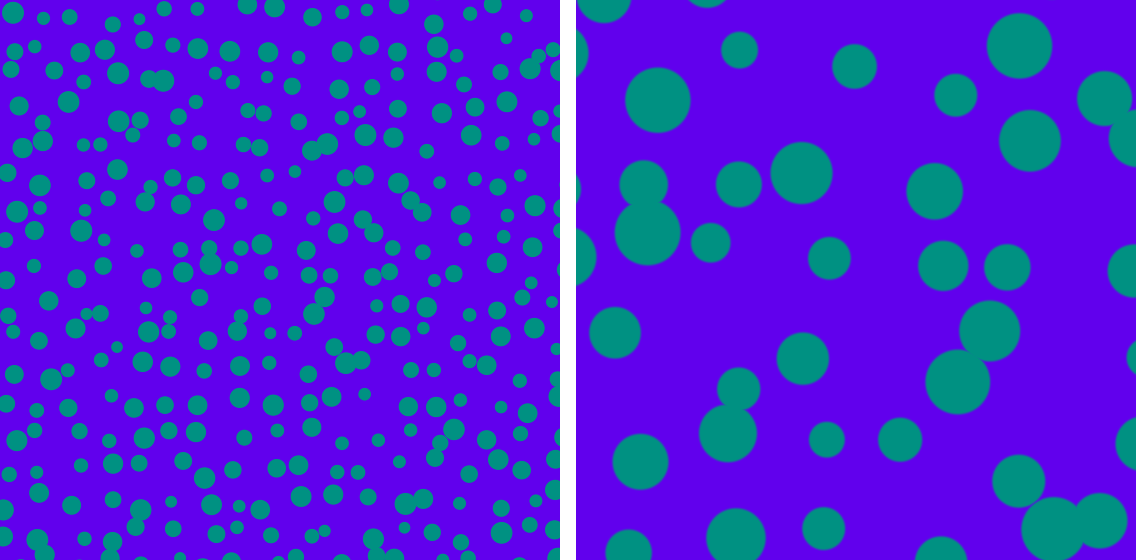
Left, the full canvas; right, a detail of the centre.
A WebGL 2 fragment shader for this pattern:

```glsl
#version 300 es
precision highp float;
// Teal dots of varied size, scattered on a jittered grid over flat violet.

uniform vec2 u_resolution;
out vec4 fragColor;

// Integer mixing hash: three values in 0..1 per cell and seed.
vec3 hash3(ivec2 cell, uint seed) {
    uvec3 v = uvec3(uvec2(cell + 1024), seed) * 1664525u + 1013904223u;
    v.x += v.y * v.z;
    v.y += v.z * v.x;
    v.z += v.x * v.y;
    v ^= v >> 16u;
    v.x += v.y * v.z;
    v.y += v.z * v.x;
    v.z += v.x * v.y;
    return vec3(v >> 8u) / 16777216.0;
}

// Signed distance to the nearest dot, in cell units.
float dotDistance(vec2 p) {
    ivec2 home = ivec2(floor(p));
    float nearest = 10.0;
    for (int y = -1; y <= 1; y++) {
        for (int x = -1; x <= 1; x++) {
            ivec2 cell = home + ivec2(x, y);
            vec3 rnd = hash3(cell, 7u);
            vec2 center = vec2(cell) + 0.5 + 0.68 * (rnd.xy - 0.5);
            float radius = mix(0.18, 0.34, rnd.z);
            nearest = min(nearest, length(p - center) - radius);
        }
    }
    return nearest;
}

void main() {
    float side = min(u_resolution.x, u_resolution.y);
    vec2 uv = gl_FragCoord.xy / side;

    // Grid of cells, shifted so that dots are cut by the canvas border.
    float cellsAcross = 17.3;
    float d = dotDistance(uv * cellsAcross + vec2(0.14, 0.66)) / cellsAcross;

    // Crisp edge, never thinner than about a pixel.
    float soft = max(0.0011, 0.6 / side);
    float coverage = 1.0 - smoothstep(-soft, soft, d);

    vec3 violet = vec3(0.38, 0.0, 0.93);
    vec3 teal = vec3(0.0, 0.57, 0.51);
    fragColor = vec4(mix(violet, teal, coverage), 1.0);
}
```
